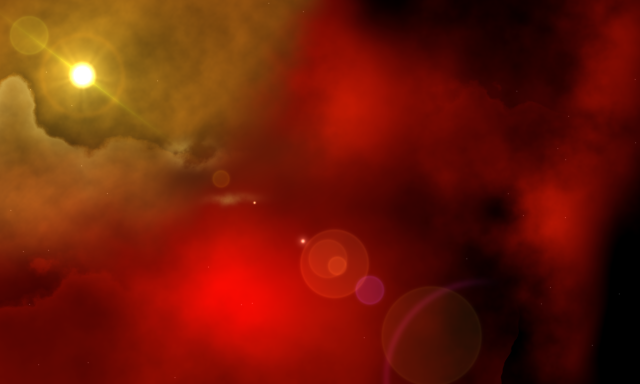
Give the GLSL for this background, as a WebGL 1 fragment shader.

```glsl
precision highp float;
// A red and gold nebula: soft elliptical glows broken up by fractal noise,
// cumulus banks with lit rims, and a sun whose lens ghosts lie on one axis.
// Units are canvas heights, with the origin at the lower left.
uniform vec2 u_resolution;

const vec2 SUN = vec2(0.215, 0.804);
const vec2 FLARE_AXIS = vec2(0.909, -0.680);
const vec3 GOLD_FAR = vec3(0.47, 0.25, 0.045);
const vec3 GOLD_NEAR = vec3(0.66, 0.47, 0.09);
const vec3 GOLD_LOW = vec3(0.62, 0.31, 0.08);
const vec3 CREAM = vec3(0.80, 0.66, 0.31);
const vec3 UMBER = vec3(0.27, 0.10, 0.03);
const vec3 RUST = vec3(0.38, 0.13, 0.03);
const vec3 SUNLIGHT = vec3(0.95, 0.95, 0.42);
const vec3 GHOST_RED = vec3(0.12, 0.08, 0.03);
const vec3 GHOST_VIOLET = vec3(0.10, 0.06, 0.22);
const float WARP = 0.13;

float hash(vec2 p) {
  vec3 q = fract(vec3(p.xyx) * 0.1031);
  q += dot(q, q.yzx + 33.33);
  return fract((q.x + q.y) * q.z);
}

float noise(vec2 p) {
  vec2 i = floor(p), f = fract(p);
  f = f * f * (3.0 - 2.0 * f);
  return mix(mix(hash(i), hash(i + vec2(1, 0)), f.x),
             mix(hash(i + vec2(0, 1)), hash(i + vec2(1, 1)), f.x), f.y);
}

float fbm(vec2 p) {
  float sum = 0.0, amp = 0.5;
  for (int i = 0; i < 6; i++) {
    sum += amp * noise(p);
    p = mat2(1.6, 1.2, -1.2, 1.6) * p + 7.3;
    amp *= 0.5;
  }
  return sum;
}

float glow(vec2 p, vec2 center, vec2 radius) {
  vec2 d = (p - center) / radius;
  return exp(-dot(d, d));
}

// Light that is sharp at a cloud top (h = 0) and fades below it.
float rim(float h, float fade) {
  return smoothstep(0.008, -0.016, h) * exp(min(h, 0.0) / fade);
}

// Faint disc with a brighter border, at distance t along the flare axis.
vec3 ghost(vec2 p, float t, float radius, vec3 tint) {
  float d = length(p - SUN - FLARE_AXIS * t);
  float border = exp(-pow((d - radius) / 0.005, 2.0));
  return tint * (smoothstep(radius + 0.003, radius - 0.003, d) * 0.7 + border * 0.3);
}

float redDensity(vec2 p, float n) {
  float right = smoothstep(0.85, 1.28, p.x);
  float r = 0.07 + 0.35 * (1.0 - right);
  r += 0.35 * glow(p, vec2(0.90, 0.74), vec2(0.17, 0.20));
  r += 0.17 * glow(p, vec2(1.20, 0.67), vec2(0.13, 0.22));
  r += 0.34 * glow(p, vec2(1.45, 0.47), vec2(0.15, 0.14));
  r += 0.26 * glow(p, vec2(1.62, 0.88), vec2(0.11, 0.24));
  r += 0.20 * glow(p, vec2(1.58, 0.60), vec2(0.12, 0.14));
  r += 0.30 * glow(p, vec2(1.46, 0.26), vec2(0.12, 0.17));
  r += 0.20 * glow(p, vec2(1.51, 0.07), vec2(0.07, 0.12));
  r += 0.10 * glow(p, vec2(0.95, 0.10), vec2(0.25, 0.18));
  r -= 0.12 * glow(p, vec2(0.95, 0.50), vec2(0.24, 0.09));
  r -= 0.36 * glow(p, vec2(1.00, 1.00), vec2(0.12, 0.16));
  r -= 0.12 * glow(p, vec2(0.15, 0.10), vec2(0.25, 0.20));
  r -= 0.30 * glow(p, vec2(1.65, 0.25), vec2(0.10, 0.22));
  r -= 0.20 * glow(p, vec2(1.31, 0.49), vec2(0.05, 0.05));
  r -= 0.14 * smoothstep(1.331, 1.335, p.x) * smoothstep(0.27, 0.05, p.y);
  return max(r * (0.65 + 0.75 * n) + (n - 0.48) * 0.45 * right, 0.0);
}

void main() {
  vec2 p = gl_FragCoord.xy / u_resolution.y;
  float n = fbm(p * 5.0 + 2.0);
  vec2 bend = vec2(n, fbm(p * 4.0 + 31.0)) - 0.48;
  vec2 q = p + bend * WARP;
  vec2 soft = p + bend * 0.06;
  float lumps = fbm(p * 9.0 + 14.0) - 0.48;
  float streaks = fbm(mat2(2.0, -4.2, 1.5, 5.6) * q + 5.0);
  float relief = n - fbm((p + normalize(SUN - p) * 0.025) * 5.0 + 2.0);

  // Red nebula and its hot centre
  float hot = glow(q, vec2(0.63, 0.23), vec2(0.22, 0.17));
  float r = redDensity(q, n) + 0.48 * hot;
  float lowBank = p.y - 0.28 + 2.5 * pow(p.x - 0.17, 2.0) - lumps * 0.25;
  float leftFade = smoothstep(0.42, 0.15, p.x);
  r += leftFade * 0.12 * rim(lowBank, 0.12);
  r -= leftFade * 0.06 * smoothstep(0.0, 0.03, lowBank) * smoothstep(0.16, 0.03, lowBank);
  float farBank = p.y - 0.80 + 0.5 * abs(p.x - 1.25) - lumps * 0.25;
  r += 0.12 * rim(farBank, 0.04) * glow(p, vec2(1.30, 0.74), vec2(0.14, 0.14));
  vec3 color = vec3(r, 0.16 * r * r * (1.0 - 0.75 * hot), 0.01 * r);

  // Golden sky, fading through rust along a curve that climbs to the right
  color = mix(color, RUST, 0.65 * glow(q, vec2(0.67, 0.61), vec2(0.17, 0.13)));
  float sunDist = length(p - SUN);
  vec3 gold = mix(GOLD_FAR, GOLD_NEAR, exp(-sunDist * sunDist / 0.08));
  gold = mix(gold, GOLD_LOW, smoothstep(0.68, 0.50, q.y));
  gold *= 0.55 + 0.55 * streaks + 0.36 * n + 0.7 * relief;
  float bank = p.y - 0.68 + 0.17 * p.x - 0.10 * glow(p, vec2(0.06, 0.7), vec2(0.06, 0.5)) - lumps * 0.20;
  float bankFade = smoothstep(0.50, 0.0, p.x);
  gold *= 1.0 - 0.22 * smoothstep(0.0, 0.02, bank) * smoothstep(0.12, 0.0, bank);
  gold = mix(gold, CREAM, 0.75 * bankFade * rim(bank, 0.07) * (0.6 + n));
  float curve = 0.40 + 1.15 * q.x * q.x * q.x;
  color = mix(color, gold, smoothstep(-0.17, 0.13, q.y - curve));

  // Shadowed cloud with a pale top, and a pale wisp below it
  color = mix(color, UMBER, 0.70 * glow(soft, vec2(0.50, 0.54), vec2(0.10, 0.05)));
  float paleTop = glow(soft, vec2(0.49, 0.605), vec2(0.065, 0.035));
  color = mix(color, CREAM, 0.70 * paleTop * smoothstep(0.38, 0.62, streaks + lumps + relief));
  float wisp = glow(soft, vec2(0.61, 0.478), vec2(0.050, 0.014));
  color = mix(color, CREAM, 0.70 * wisp * smoothstep(-0.25, 0.15, lumps));

  // Sun, halo ring and rays
  vec2 toSun = p - SUN;
  float along = dot(toSun, normalize(FLARE_AXIS));
  float across = dot(toSun, normalize(vec2(-FLARE_AXIS.y, FLARE_AXIS.x)));
  float angle = atan(toSun.y, toSun.x);
  float rays = 0.8 + 0.2 * cos(angle * 9.0 + 2.0 * cos(angle * 5.0));
  color += SUNLIGHT * (0.75 * exp(-sunDist / 0.032) + 0.16 * rays * exp(-sunDist / 0.08));
  color += vec3(0.20, 0.30, 0.02) * exp(-abs(across) / 0.008 - abs(along) / 0.12);
  color += vec3(0.05, 0.025, 0.0) * exp(-pow((sunDist - 0.105) / 0.008, 2.0));
  color += smoothstep(0.040, 0.012, sunDist);

  // Lens ghosts and the violet arc
  color += ghost(p, -0.153, 0.050, vec3(0.07, 0.10, 0.02));
  color += ghost(p, 0.397, 0.022, vec3(0.10, 0.09, 0.0));
  color += ghost(p, 0.722, 0.089, GHOST_RED);
  color += ghost(p, 0.703, 0.050, GHOST_RED * 0.7);
  color += ghost(p, 0.730, 0.024, GHOST_RED);
  color += ghost(p, 0.823, 0.037, GHOST_VIOLET);
  color += ghost(p, 1.0, 0.130, vec3(0.07, 0.07, 0.015));
  vec2 arc = p - vec2(1.261, 0.011);
  color += vec3(0.09, 0.02, 0.08) * exp(-pow((length(arc) - 0.255) / 0.010, 2.0)) * smoothstep(0.06, -0.08, arc.x);

  // Two bright stars and sparse star dust
  float halo = glow(p, vec2(0.789, 0.372), vec2(0.013));
  color += vec3(0.60, 0.60, 0.50) * (0.3 * halo + pow(halo, 8.0));
  color += vec3(0.70, 0.70, 0.50) * glow(p, vec2(0.663, 0.472), vec2(0.003));
  vec2 cell = floor(p * 45.0);
  vec2 spot = fract(p * 45.0) - 0.25 - 0.5 * vec2(hash(cell + 5.0), hash(cell + 9.0));
  color += 0.15 * step(0.99, hash(cell)) * exp(-dot(spot, spot) / 0.005);

  gl_FragColor = vec4(clamp(color, 0.0, 1.0), 1.0);
}
```
